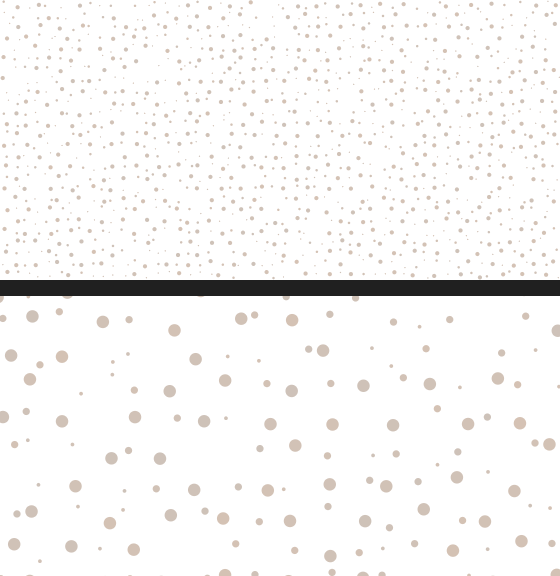
Top, the full canvas; bottom, a detail of the centre.
Write a Shadertoy shader that draws this pattern.

```glsl
// Scattered beige dots in three sizes on white.
// Each cell of a fine grid holds at most one jittered dot; the cells
// alternate like a checkerboard so that the large dots stay spread out.
#define CELL 0.0385          // cell width, in canvas heights
#define LARGE_RADIUS 0.0074  // radii, in canvas heights
#define MEDIUM_RADIUS 0.0043
#define SMALL_RADIUS 0.0022
#define LARGE_SHARE 0.70     // share of even cells with a large dot
#define MEDIUM_SHARE 0.60    // share of odd cells with a medium dot
#define SMALL_SHARE 0.65     // share of the other cells with a small dot
#define PAPER vec3(1.0)
#define WARM_BEIGE vec3(0.835, 0.760, 0.705)
#define GREY_BEIGE vec3(0.805, 0.760, 0.725)

float hash(vec2 p) {
    return fract(sin(dot(p, vec2(127.1, 311.7))) * 43758.5453);
}

// Picks the dot size for a cell; zero leaves the cell empty.
float dotRadius(vec2 cell) {
    bool even = mod(cell.x + cell.y, 2.0) < 0.5;
    float share = even ? LARGE_SHARE : MEDIUM_SHARE;
    if (hash(cell + 3.7) < share) return even ? LARGE_RADIUS : MEDIUM_RADIUS;
    return hash(cell + 17.3) < SMALL_SHARE ? SMALL_RADIUS : 0.0;
}

void mainImage(out vec4 fragColor, in vec2 fragCoord) {
    float pixel = 1.0 / iResolution.y;
    vec2 uv = fragCoord * pixel;
    vec2 cell = floor(uv / CELL);
    float radius = dotRadius(cell);

    // Jitter the centre, keeping the whole dot inside its cell.
    vec2 jitter = vec2(hash(cell + 41.9), hash(cell + 73.1)) - 0.5;
    float room = max(CELL - 2.0 * radius - pixel, 0.0);
    vec2 center = (cell + 0.5) * CELL + jitter * room;

    // Disc with an edge one pixel wide.
    float dist = length(uv - center) - radius;
    float coverage = radius > 0.0 ? clamp(0.5 - dist / pixel, 0.0, 1.0) : 0.0;

    vec3 ink = mix(WARM_BEIGE, GREY_BEIGE, hash(cell + 97.3));
    fragColor = vec4(mix(PAPER, ink, coverage), 1.0);
}
```
